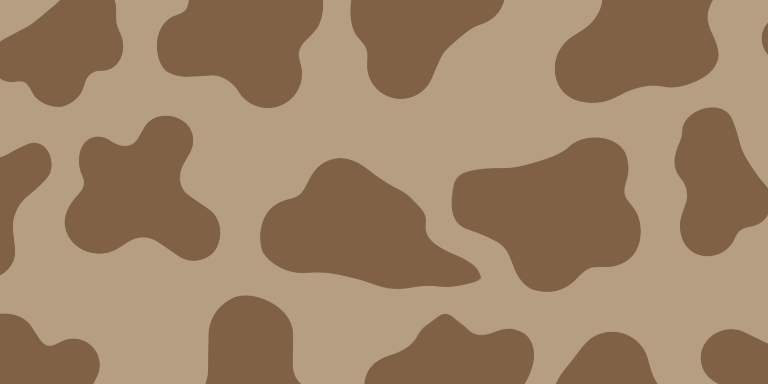
A WebGL 2 fragment shader for this pattern:

```glsl
#version 300 es
precision highp float;
// Cowhide pattern: large rounded brown patches scattered on a tan ground.

#define CELL 0.5          // patch spacing, in canvas heights
#define JITTER 0.24       // random shift of a patch within its cell
#define LOBES 4           // arms of one patch
#define REACH_MIN 0.10    // shortest and longest arm
#define REACH_MAX 0.20
#define LOBE_RADIUS 0.086 // roundness of the arm tips
#define BLEND 0.05        // softness of the hollows between arms
#define STRETCH 1.22      // elongation of a patch along its own axis
#define GAP 0.07          // least width of ground between patches
#define SEED 17.0

uniform vec2 u_resolution;
out vec4 fragColor;

const float TAU = 6.2831853;
const vec3 TAN = vec3(0.71, 0.62, 0.51);
const vec3 BROWN = vec3(0.50, 0.38, 0.27);

vec3 hash3(vec3 p) {
    p = fract(p * vec3(0.1031, 0.1030, 0.0973));
    p += dot(p, p.yxz + 33.33);
    return fract((p.xxy + p.yxx) * p.zyx);
}

float smoothMin(float a, float b, float k) {
    float h = max(k - abs(a - b), 0.0) / k;
    return min(a, b) - h * h * k * 0.25;
}

float smoothMax(float a, float b, float k) {
    return -smoothMin(-a, -b, k);
}

float segmentDistance(vec2 p, vec2 tip) {
    float t = clamp(dot(p, tip) / dot(tip, tip), 0.0, 1.0);
    return length(p - tip * t);
}

// Signed distance to one patch: rounded arms joined at its centre.
float patchDistance(vec2 p, vec2 id) {
    vec3 body = hash3(vec3(id + 50.0, SEED));
    float size = mix(0.76, 1.2, body.x);
    float turn = TAU * body.z;
    vec2 axis = vec2(cos(turn), sin(turn));
    p = vec2(dot(p, axis), dot(p, vec2(-axis.y, axis.x))) / size;
    float d = 1.0;
    for (int i = 0; i < LOBES; i++) {
        vec3 rnd = hash3(vec3(id + 50.0, SEED + 3.0 + float(i)));
        float angle = TAU * (float(i) + 0.6 * rnd.x + body.y) / float(LOBES);
        float reach = mix(REACH_MIN, REACH_MAX, rnd.y);
        float radius = LOBE_RADIUS * mix(0.8, 1.2, rnd.z);
        vec2 tip = reach * vec2(cos(angle) * STRETCH, sin(angle) / STRETCH);
        d = smoothMin(d, segmentDistance(p, tip) - radius, BLEND);
    }
    return d * size;
}

// Distance to the nearest patch, trimmed to keep a gap to the next one.
float hideDistance(vec2 p) {
    float nearest = 1.0;
    float second = 1.0;
    float row = floor(p.y / CELL);
    for (int j = -1; j <= 1; j++) {
        float y = row + float(j);
        float stagger = 0.5 * mod(y, 2.0);
        float column = floor(p.x / CELL - stagger);
        for (int i = -1; i <= 1; i++) {
            vec2 id = vec2(column + float(i), y);
            vec2 shift = JITTER * (hash3(vec3(id + 50.0, SEED + 1.0)).xy - 0.5);
            vec2 centre = CELL * (id + vec2(stagger, 0.0) + 0.5 + shift);
            float d = patchDistance(p - centre, id);
            second = min(second, max(nearest, d));
            nearest = min(nearest, d);
        }
    }
    float border = 0.5 * (nearest - second + GAP);
    return smoothMax(nearest, border, 0.04);
}

void main() {
    vec2 p = gl_FragCoord.xy / u_resolution.y;
    float d = hideDistance(p + vec2(0.1, 0.3));
    float edge = 0.6 / u_resolution.y;
    float ground = smoothstep(-edge, edge, d);
    fragColor = vec4(mix(BROWN, TAN, ground), 1.0);
}
```
